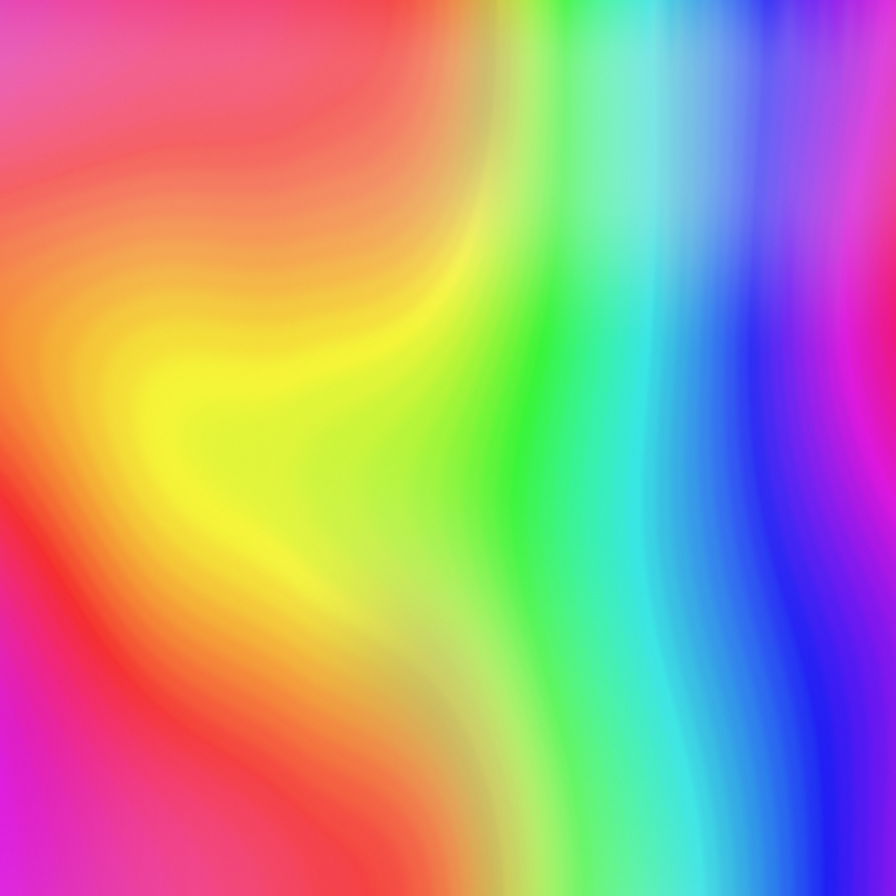
Write a WebGL 1 fragment shader that draws this background.

```glsl
precision highp float;
// A soft rainbow field: yellow bay at left, red and pink around it, and
// green to violet sweeping right. Vertical harmonics, joined across by a cubic
// kernel, give the hue; pale veils, dips and faint ripples shape the tone.

uniform vec2 u_resolution;

const float PI = 3.14159265;
const float SPANS = 6.0;            // gaps between the hue columns
const float BASE_PALE = 0.22;       // weakest channel in the open field
const float EDGE_PALE = 0.09;       // weakest channel at the right edge
const float BRIGHT = 0.96;          // strongest channel
const float VEIL_PALE = 0.16;       // upper veil, full width
const float VEIL_CORE = 0.10;       // extra paleness inside the upper veil
const float DIAGONAL_PALE = 0.20;   // lower slanted veil
const float RIPPLE_DEGREES = 0.8;
const float RIPPLE_PERIOD = 7.0;
const float STREAK_COUNT = 75.0;
const float STREAK_LENGTH = 0.045;
const float GRAIN = 0.006;

float hash(vec2 p) {
  return fract(sin(dot(p, vec2(12.9898, 78.233))) * 43758.545);
}

float noise(float x) {
  float i = floor(x);
  return mix(hash(vec2(i, 3.0)), hash(vec2(i + 1.0, 3.0)), smoothstep(0.0, 1.0, x - i));
}

// Gaussian bump around a centre.
float bump(float x, float centre, float width) {
  float d = (x - centre) / width;
  return exp(-d * d);
}

// Gaussian bump on the colour wheel, in degrees.
float hueBump(float hue, float centre, float width) {
  float d = mod(hue - centre + 180.0, 360.0) - 180.0;
  return bump(d, 0.0, width);
}

// Cubic interpolation kernel.
float kernel(float x) {
  x = abs(x);
  if (x < 1.0) return (1.5 * x - 2.5) * x * x + 1.0;
  if (x < 2.0) return ((-0.5 * x + 2.5) * x - 4.0) * x + 2.0;
  return 0.0;
}

// Hue in degrees; each column holds its mean and three cosine amplitudes.
float hueField(vec2 p) {
  vec4 column[9];
  column[1] = vec4(-19.6, 24.9, -32.2, -15.8);
  column[2] = vec4(15.1, 7.1, -42.7, -3.2);
  column[3] = vec4(29.3, -5.4, -39.8, 3.2);
  column[4] = vec4(55.6, -6.8, -35.2, 6.8);
  column[5] = vec4(148.1, 3.1, -11.2, 5.8);
  column[6] = vec4(225.3, 13.6, -9.7, 0.5);
  column[7] = vec4(300.8, 28.3, -13.2, -12.8);
  column[0] = 2.0 * column[1] - column[2];
  column[8] = 2.0 * column[7] - column[6];
  vec4 blend = vec4(0.0);
  for (int i = 0; i < 9; i++) {
    blend += column[i] * kernel(p.x * SPANS + 1.0 - float(i));
  }
  return dot(blend, cos(PI * p.y * vec4(0.0, 1.0, 2.0, 3.0)));
}

// Fully saturated colour of a hue in degrees.
vec3 hueColor(float hue) {
  vec3 wheel = mod(hue / 60.0 + vec3(0.0, 4.0, 2.0), 6.0);
  return clamp(abs(wheel - 3.0) - 1.0, 0.0, 1.0);
}

// Weakest channel: higher means paler.
float paleness(vec2 p) {
  float pale = mix(BASE_PALE, EDGE_PALE, smoothstep(0.75, 1.0, p.x));
  pale -= 0.11 * bump(p.x, 0.0, 0.12) * bump(p.y, 0.85, 0.25);
  pale += 0.06 * bump(p.x, 0.25, 0.2) * smoothstep(0.7, 1.0, p.y);
  float veil = smoothstep(-0.06, 0.08, p.y) * (1.0 - smoothstep(0.2, 0.4, p.y));
  pale += veil * (VEIL_PALE + VEIL_CORE * bump(p.x, 0.7, 0.2));
  float slant = bump(p.x - 0.45 * (p.y - 0.667), 0.5, 0.13);
  return pale + DIAGONAL_PALE * slant * smoothstep(0.45, 0.75, p.y);
}

// Strongest channel, dimmed in magenta, cyan and the outer yellow seam.
float brightness(vec2 p, float hue) {
  float seam = smoothstep(0.1, 0.32, abs(p.y - 0.42)) * smoothstep(0.3, 0.5, p.x);
  return BRIGHT - 0.09 * hueBump(hue, 300.0, 28.0)
    - 0.07 * hueBump(hue, 190.0, 28.0)
    - 0.16 * seam * hueBump(hue, 55.0, 25.0);
}

void main() {
  vec2 uv = gl_FragCoord.xy / u_resolution;
  vec2 p = vec2(uv.x, 1.0 - uv.y);   // y runs downward from the top

  // Brushed vertical streaks along the upper right veil.
  float streakZone = smoothstep(0.55, 0.9, p.x) * (1.0 - smoothstep(0.32, 0.5, p.y));
  p.y += STREAK_LENGTH * streakZone * (noise(p.x * STREAK_COUNT) - 0.5);

  // Hue with faint contour ripples.
  float hue = hueField(p);
  hue += RIPPLE_DEGREES * sin(2.0 * PI * hue / RIPPLE_PERIOD);

  vec3 color = mix(vec3(paleness(p)), vec3(brightness(p, hue)), hueColor(hue));
  color += GRAIN * (hash(floor(uv * 512.0)) - 0.5);
  gl_FragColor = vec4(color, 1.0);
}
```
